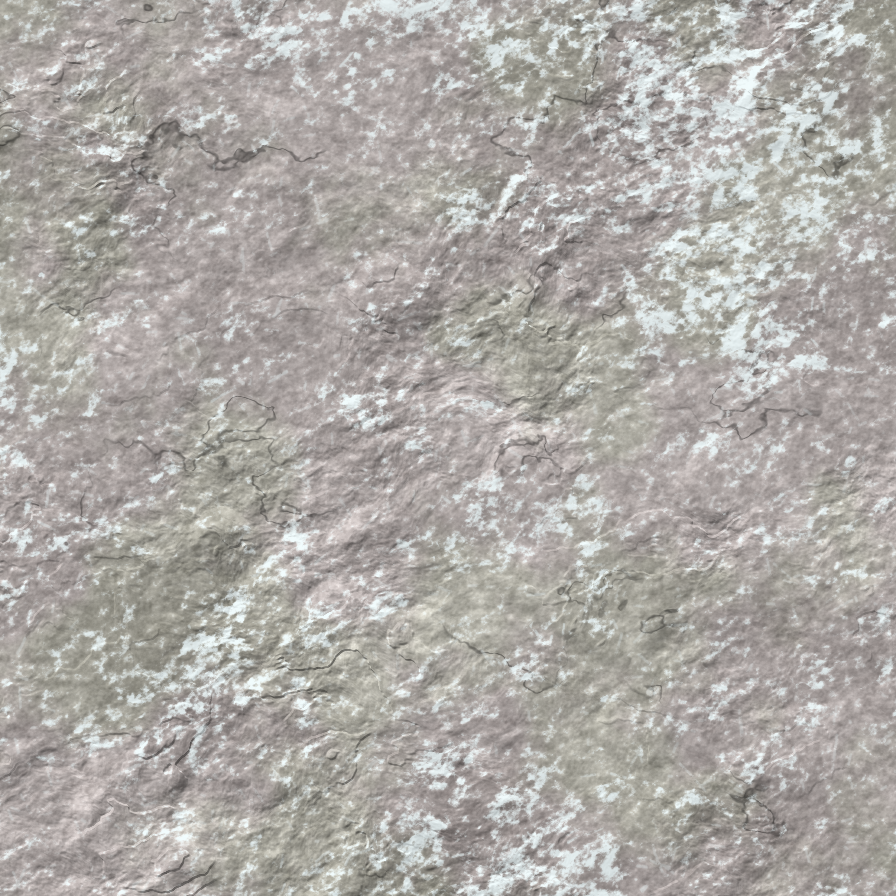
This texture is drawn by a WebGL 1 fragment shader. Its source:

```glsl
precision highp float;

uniform vec2 u_resolution;

float hash(vec2 p) {
  vec3 q = fract(p.xyx * 0.1031);
  q += dot(q, q.yzx + 33.33);
  return fract((q.x + q.y) * q.z);
}

float noise(vec2 p) {
  vec2 i = floor(p), f = fract(p);
  f = f * f * f * (f * (f * 6.0 - 15.0) + 10.0);
  return mix(mix(hash(i), hash(i + vec2(1, 0)), f.x),
             mix(hash(i + vec2(0, 1)), hash(i + vec2(1, 1)), f.x), f.y);
}

mat2 rotate(float a) {
  return mat2(cos(a), sin(a), -sin(a), cos(a));
}

// Each octave is turned, so that no grid shows
float fbm(vec2 p) {
  float sum = 0.0, amp = 0.5;
  for (int i = 0; i < 6; i++) {
    p = mat2(1.6, 1.2, -1.2, 1.6) * p + vec2(17.3, 9.1);
    sum += amp * noise(p * 0.5);
    amp *= 0.52;
  }
  return sum;
}

// Thin lines where the noise crosses its middle
float veins(vec2 p, float width) {
  return 1.0 - smoothstep(0.0, width, abs(fbm(p) - 0.5));
}

// Bends straight features into natural, wandering ones
vec2 warp(vec2 p) {
  return p + 0.05 * (vec2(fbm(p * 8.0), fbm(p * 8.0 + 31.0)) - 0.5);
}

// Rough stone with broken ledges along its contours
float relief(vec2 p) {
  vec2 w = rotate(-0.3) * warp(p);
  float rough = fbm(w * vec2(15.0, 22.0) + 5.0);
  float level = fbm(w * vec2(5.0, 8.0) + 40.0) * 6.0;
  float ledge = floor(level) + smoothstep(0.0, 0.08, fract(level));
  float broken = smoothstep(0.5, 0.75, noise(rotate(0.6) * p * 12.0 + 12.0));
  return rough + 0.12 * ledge * broken;
}

// Short thin streaks, one at most in each cell
float scratches(vec2 p) {
  float sum = 0.0;
  for (int i = 0; i < 5; i++) {
    float scale = 10.0 + 5.0 * float(i);
    vec2 g = rotate(0.4 * float(i)) * p * scale + 7.7 * float(i);
    vec2 id = floor(g);
    vec2 centre = 0.35 + 0.3 * vec2(hash(id + 3.0), hash(id + 8.0));
    vec2 d = rotate(hash(id + 21.0) * 3.14) * (fract(g) - centre);
    d.x = max(abs(d.x) - 0.3 * hash(id + 5.0), 0.0);
    float streak = 1.0 - smoothstep(0.0005, 0.0026, length(d) / scale);
    sum += streak * step(0.4, hash(id + 14.0));
  }
  return min(sum, 1.0);
}

void main() {
  vec2 p = gl_FragCoord.xy / min(u_resolution.x, u_resolution.y) + 2.0;
  vec2 w = warp(p);
  vec2 grainDir = rotate(-0.45) * w;
  float grain = noise(p * 310.0) - 0.5;
  float speck = fbm(rotate(-0.45) * p * vec2(95.0, 130.0)) - 0.5;

  // Mauve stone with faint olive stains
  vec3 mauve = vec3(0.662, 0.632, 0.624);
  vec3 olive = vec3(0.652, 0.645, 0.606);
  vec3 color = mix(mauve, olive, smoothstep(0.4, 0.66, fbm(p * 7.0 + 60.0)));
  color += 0.2 * (fbm(w * 5.0 + 22.0) - 0.5) + 0.28 * speck + 0.07 * grain;

  // Light from the upper left, over flat and rugged areas
  float rugged = smoothstep(0.4, 0.64, fbm(p * 5.0 + 80.0));
  vec2 toLight = 0.0012 * vec2(-0.5, 0.86);
  float slope = relief(p - toLight) - relief(p + toLight);
  slope *= mix(0.5, 1.4, rugged);
  color *= 1.0 + clamp(slope * 2.8, -0.42, 0.18);

  // Short dark cracks in places
  float crack = veins(w * vec2(5.0, 7.0) + 9.0, 0.012);
  color *= 1.0 - 0.33 * crack * smoothstep(0.55, 0.8, noise(p * 12.0 + 2.0));

  // Pale mineral crust: lacy veins and flecks, denser in patches and on lit edges
  float patches = smoothstep(0.42, 0.7, fbm(p * vec2(5.0, 6.0) + 3.0));
  float lace = veins(grainDir * vec2(15.0, 24.0), 0.06)
             + veins(grainDir * vec2(32.0, 44.0) + 70.0, 0.07);
  float flakes = fbm(grainDir * vec2(26.0, 42.0) + 50.0) - 0.5;
  float cover = 0.55 * flakes + 0.17 * patches + 0.075 * lace;
  cover += 0.75 * speck + 0.12 * grain + 0.8 * max(slope, 0.0);
  float crust = 0.95 * smoothstep(0.14, 0.42, cover);
  float worn = smoothstep(-0.12, 0.1, speck) * (0.3 + 0.4 * patches);
  crust = max(crust, scratches(mix(p, w, 0.4)) * worn);
  vec3 pale = vec3(0.88, 0.92, 0.925) * (1.0 + clamp(slope * 1.6, -0.25, 0.08));
  color = mix(color, pale, crust);

  gl_FragColor = vec4(clamp(color, 0.0, 1.0), 1.0);
}
```
